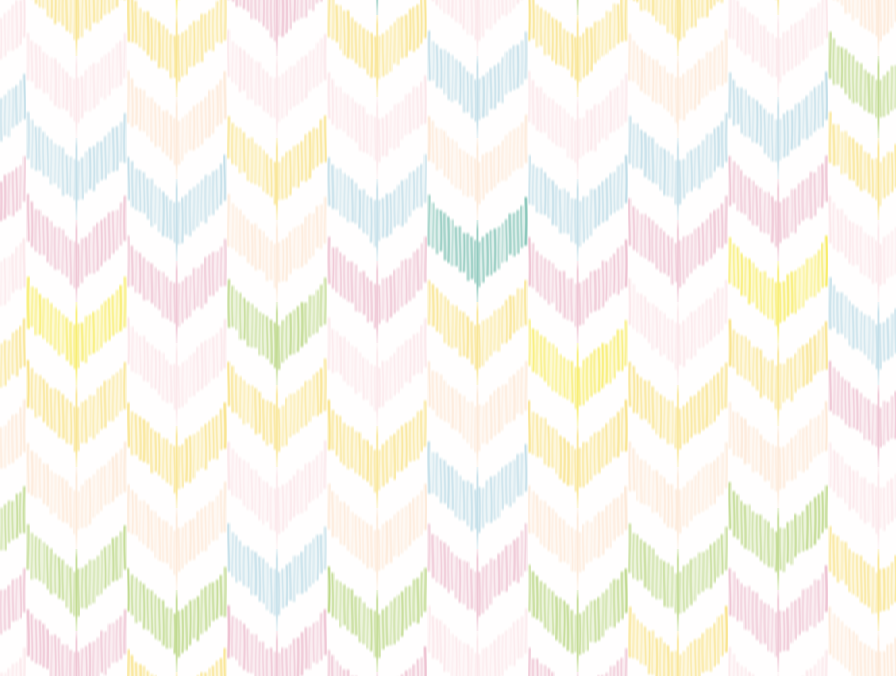
Write a Shadertoy shader that draws this pattern.

```glsl
const vec3 PAPER = vec3(1.0, 0.998, 0.995);
const vec2 CELL = vec2(0.1483, 0.1216);    // column width and row pitch, in canvas heights
const vec2 ORIGIN = vec2(0.0389, 0.0484);  // first column edge and first wing top
const float DROP = 0.54;                   // fall of a wing towards the stem, in rows
const float STROKES = 26.0;                // pen strokes across one column
const float MARGIN = 0.12;                 // room above a wing for ragged ends
const float STEM_RISE = 0.26;              // stem start above the notch, in rows

float hash(vec2 p) {
    return fract(sin(dot(p, vec2(12.99, 78.23))) * 4375.85);
}

// Soft interval: 1 between lo and hi
float span(float x, float lo, float hi, float blur) {
    return smoothstep(lo - blur, lo + blur, x) * (1.0 - smoothstep(hi - blur, hi + blur, x));
}

// Weighted inks; the golden step keeps vertical neighbours different
vec3 inkColor(float column, float row) {
    float pick = fract(row * 0.618034 + hash(vec2(column, 3.7)));
    if (pick < 0.17) return vec3(0.985, 0.900, 0.915);  // blush
    if (pick < 0.34) return vec3(0.992, 0.910, 0.840);  // peach
    if (pick < 0.49) return vec3(0.930, 0.750, 0.815);  // rose
    if (pick < 0.69) return vec3(0.975, 0.890, 0.540);  // butter
    if (pick < 0.82) return vec3(0.740, 0.860, 0.905);  // sky
    if (pick < 0.92) return vec3(0.730, 0.840, 0.520);  // leaf
    if (pick < 0.96) return vec3(0.520, 0.770, 0.720);  // teal
    return vec3(0.970, 0.925, 0.380);                   // lemon
}

// Ink coverage of one hatched wing pair
float wingCoverage(float u, float v, vec2 cell, vec2 pixel) {
    float id = floor(u * STROKES);
    vec2 seed = vec2(cell.x * 31.0 + id, cell.y);
    float tone = hash(seed);
    float side = abs(2.0 * (id + 0.5) / STROKES - 1.0);
    float rim = smoothstep(0.86, 0.96, side);

    // Ragged stroke ends, with taller strokes on the outer rim
    float top = 0.06 * hash(seed + 5.3) - 0.06 * rim;
    float bottom = 0.51 + 0.08 * hash(seed + 9.1);
    float body = span(v, top, bottom, max(pixel.y * 1.2, 0.03));

    // Uneven pen line over a pale wash
    float sway = 0.10 * sin(v * 7.0 + tone * 6.28) + 0.16 * (hash(seed + 2.4) - 0.5);
    float offset = fract(u * STROKES) - 0.5 - sway;
    float halfWidth = mix(0.20, 0.32, hash(seed + 7.7));
    float blur = max(pixel.x * STROKES * 0.6, 0.22);
    float line = span(offset, -halfWidth, halfWidth, blur);
    float strength = mix(0.50, 0.82, tone) + 0.15 * rim;
    return body * mix(0.28, strength, line);
}

// Ink coverage of the centre stem, fading below the tip
float stemCoverage(float u, float v, vec2 pixel) {
    float halfWidth = 0.009;
    float blur = max(pixel.x * 0.7, 0.010);
    float line = span(u - 0.5, -halfWidth, halfWidth, blur);
    float ends = smoothstep(-STEM_RISE, -0.12, v) * (1.0 - smoothstep(0.52, 0.74, v));
    return line * mix(0.35, 0.85, ends);
}

void mainImage(out vec4 fragColor, in vec2 fragCoord) {
    vec2 p = fragCoord / iResolution.y;
    p.y = 1.0 - p.y;
    vec2 pixel = 1.0 / (iResolution.y * CELL);

    // Columns, every other one lowered by half a row
    vec2 grid = (p - ORIGIN) / CELL;
    float column = floor(grid.x);
    float u = fract(grid.x);
    float y = grid.y - 0.5 * mod(column, 2.0);

    // Wings: each vertical stroke is shifted along the slope
    float strokeCenter = (floor(u * STROKES) + 0.5) / STROKES;
    float wingY = y - DROP * (1.0 - abs(2.0 * strokeCenter - 1.0));
    float wingRow = floor(wingY + MARGIN);
    float wing = wingCoverage(u, wingY - wingRow, vec2(column, wingRow), pixel);
    vec3 color = mix(PAPER, inkColor(column, wingRow), wing);

    // Stem
    float stemY = y - DROP;
    float stemRow = floor(stemY + STEM_RISE);
    float stem = stemCoverage(u, stemY - stemRow, pixel);
    color = mix(color, inkColor(column, stemRow), stem);

    fragColor = vec4(color, 1.0);
}
```
